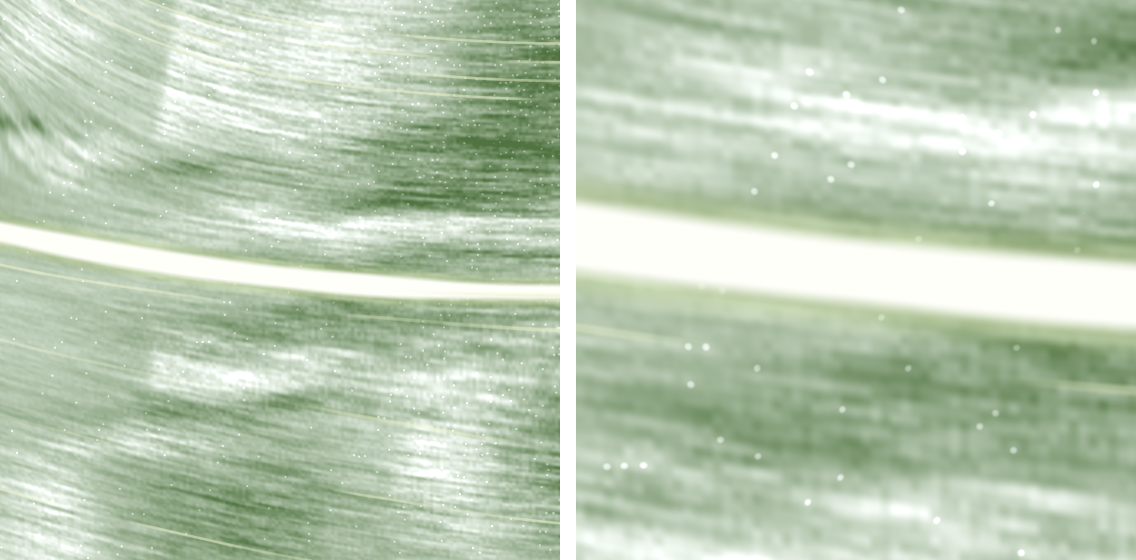
Left, the full canvas; right, a detail of the centre.
Give the GLSL for this texture, as a WebGL 2 fragment shader.

```glsl
#version 300 es
precision highp float;

#define BASE_TONE 0.53
#define GLOSS 0.36
#define SHADE 0.40
#define FIBRE_COUNT 125.0
#define FIBRE_CONTRAST 0.85
#define WEAVE_COUNT 170.0
#define WEAVE_CONTRAST 0.22
#define SPECK_GRID 95.0
#define RIB_WIDTH 0.021

uniform vec2 u_resolution;
out vec4 fragColor;

const vec3 DEEP_GREEN = vec3(0.42, 0.54, 0.37);
const vec3 PALE_SHEEN = vec3(0.95, 0.98, 0.95);
const vec3 CREAM = vec3(0.93, 0.95, 0.80);
const vec3 RIB_HALO = vec3(0.74, 0.81, 0.60);

// Soft patches: centre xy, radius zw
const vec4 LIT[9] = vec4[9](
  vec4(0.06, 0.95, 0.15, 0.10), vec4(0.10, 0.73, 0.10, 0.05),
  vec4(0.55, 0.87, 0.18, 0.14), vec4(0.62, 0.60, 0.30, 0.035),
  vec4(0.50, 0.33, 0.20, 0.035), vec4(0.85, 0.33, 0.14, 0.06),
  vec4(0.25, 0.21, 0.14, 0.035), vec4(0.07, 0.07, 0.10, 0.12),
  vec4(0.81, 0.15, 0.10, 0.12));
const vec4 DIM[10] = vec4[10](
  vec4(0.99, 0.87, 0.16, 0.16), vec4(0.80, 0.73, 0.26, 0.08),
  vec4(0.72, 0.645, 0.30, 0.025), vec4(0.36, 0.70, 0.14, 0.020),
  vec4(0.82, 0.54, 0.30, 0.022), vec4(0.62, 0.43, 0.34, 0.050),
  vec4(0.47, 0.27, 0.24, 0.028), vec4(0.43, 0.07, 0.22, 0.13),
  vec4(1.00, 0.18, 0.10, 0.20), vec4(0.03, 0.77, 0.09, 0.022));

float hash(vec2 p) {
  return fract(sin(dot(p, vec2(127.1, 311.7))) * 43758.5453);
}

float noise(vec2 p) {
  vec2 i = floor(p), f = fract(p);
  f = f * f * (3.0 - 2.0 * f);
  return mix(mix(hash(i), hash(i + vec2(1, 0)), f.x),
             mix(hash(i + vec2(0, 1)), hash(i + vec2(1, 1)), f.x), f.y);
}

float blob(vec2 p, vec4 patchShape) {
  vec2 q = (p - patchShape.xy) / patchShape.zw;
  return exp(-dot(q, q));
}

// Sheen that starts at a crisp crease and fades to the right
float crease(vec2 p, float edge, float low, float high) {
  float x = p.x - edge;
  float span = smoothstep(low, low + 0.05, p.y) * (1.0 - smoothstep(high - 0.05, high, p.y));
  return smoothstep(-0.01, 0.025, x) * exp(-max(x, 0.0) * 6.0) * span;
}

// Small round glints, one candidate per cell
float specks(vec2 p, float density) {
  vec2 cell = floor(p * SPECK_GRID);
  vec2 centre = 0.3 + 0.4 * vec2(hash(cell), hash(cell + 17.0));
  float d = length(fract(p * SPECK_GRID) - centre);
  return (1.0 - smoothstep(0.08, 0.28, d)) * step(hash(cell + 41.0), density);
}

void main() {
  vec2 p = gl_FragCoord.xy / u_resolution;

  // Fibre coordinate follows the rib and steepens away from it on the left
  float left = 1.0 - p.x;
  float ribLine = 0.478 + 0.108 * left * left;
  float d = p.y - ribLine;
  float above = smoothstep(0.0, 0.3, d);
  float below = smoothstep(0.0, 0.3, -d);
  float v = d - 0.16 * above * pow(left, 4.0) + 0.09 * below * p.x;

  // Broad folds of light and shade
  vec2 warp = vec2(noise(p * 7.0), noise(p * 7.0 + 31.0)) - 0.5;
  vec2 q = p + warp * vec2(0.07, 0.035);
  q.y += 0.02 * (noise(vec2(p.x * 9.0, v * 45.0)) - 0.5);
  float gloss = 0.0, shade = 0.0;
  for (int i = 0; i < LIT.length(); i++) gloss += blob(q, LIT[i]);
  for (int i = 0; i < DIM.length(); i++) shade += blob(q, DIM[i]);
  gloss += crease(p, 0.27 + 0.16 * (p.y - 0.74), 0.73, 1.2);
  gloss += 0.8 * crease(p, 0.262, 0.29, 0.43);
  float tone = BASE_TONE + GLOSS * gloss - SHADE * shade;
  tone += 0.22 * (noise(vec2(p.x * 4.0, v * 16.0)) - 0.5);

  // Fibres, woven grain and glints
  float fibre = 0.6 * noise(vec2(p.x * 8.0, v * FIBRE_COUNT))
              + 0.4 * noise(vec2(p.x * 32.0, v * FIBRE_COUNT * 1.5)) - 0.5;
  float relief = 0.3 + 0.7 * clamp(gloss + 0.7 * shade + 0.4 * p.x, 0.0, 1.0);
  float weave = noise(vec2(p.x, v) * WEAVE_COUNT) - 0.5;
  tone += relief * (FIBRE_CONTRAST * fibre + WEAVE_CONTRAST * weave);
  float glintArea = smoothstep(0.45, 1.0, p.x) * (0.3 + 0.7 * above);
  tone += 0.38 * specks(p + warp * 0.02, 0.02 + 0.25 * glintArea);
  vec3 colour = mix(DEEP_GREEN, PALE_SHEEN, clamp(tone, -0.2, 1.1));

  // Sparse pale veins
  float lane = v * 30.0 + 0.3 * noise(vec2(p.x * 3.0, 5.0));
  float vein = 1.0 - smoothstep(0.03, 0.11, abs(fract(lane) - 0.5));
  vein *= step(0.55, hash(vec2(floor(lane), 9.0)));
  vein *= smoothstep(0.35, 0.75, noise(vec2(p.x * 6.0, floor(lane))));
  colour = mix(colour, CREAM, 0.55 * vein);

  // Midrib with a tinted rim, thinning to the right
  float width = RIB_WIDTH * (1.0 - 0.35 * smoothstep(0.6, 1.0, p.x));
  width *= 0.9 + 0.2 * noise(vec2(p.x * 6.0, 3.0));
  float ribDistance = abs(d);
  float halo = 1.0 - smoothstep(width, width + 0.022, ribDistance);
  colour = mix(colour, RIB_HALO + 0.15 * fibre, 0.6 * halo);
  float rib = 1.0 - smoothstep(width - 0.007, width + 0.005, ribDistance);
  float groove = smoothstep(0.65, 1.0, p.x) * exp(-pow((d + 0.006) / 0.004, 2.0));
  colour = mix(colour, mix(vec3(1.0, 1.0, 0.98), CREAM, 0.7 * groove), rib);

  fragColor = vec4(clamp(colour, 0.0, 1.0), 1.0);
}
```
